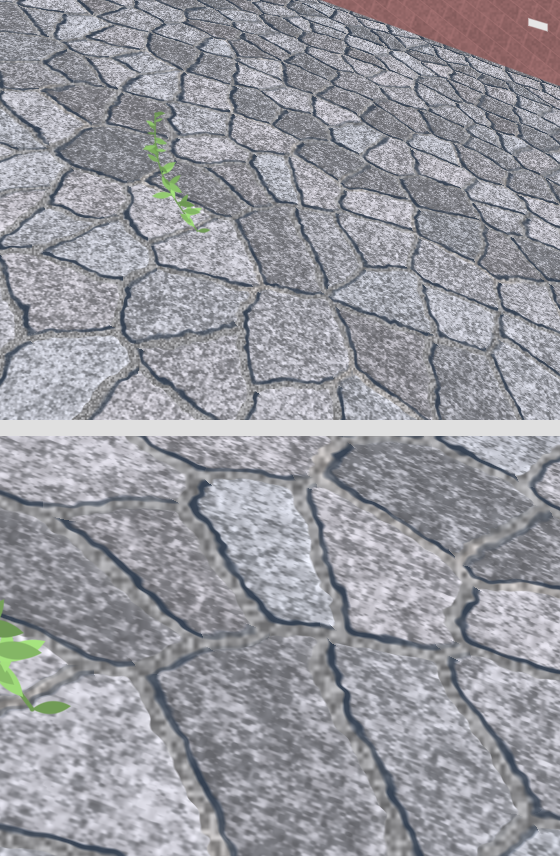
Top: the whole. Bottom: its middle third, enlarged.
A WebGL 1 fragment shader for this texture:

```glsl
precision highp float;
// Crazy paving on shallow steps, seen in perspective: a Voronoi pattern on a
// tilted plane gives the stones, layered noise the pitted grey crust.
// A brick strip fills the far corner and a small weed grows from a joint.

uniform vec2 u_resolution;

#define HORIZON 1.6
#define STONE_SCALE vec2(5.5, 8.6)
#define JITTER 0.92
#define JOINT 0.055
#define ROUNDING 0.05
#define EDGE_WOBBLE 0.11
#define PIT_SCALE vec2(21.0, 26.0)
#define PIT_CONTRAST 0.33
#define GRIT_SCALE 230.0
#define STEP_VANISH vec2(-0.65, 1.51)
#define ACROSS vec2(0.94, -0.34)
#define AWAY vec2(0.34, 0.94)

const vec3 CRUST = vec3(0.80, 0.80, 0.83);
const vec3 PIT = vec3(0.48, 0.485, 0.505);
const vec3 SHADOW = vec3(0.18, 0.23, 0.30);
const vec3 MORTAR = vec3(0.59, 0.59, 0.60);
const vec3 SAND = vec3(0.71, 0.69, 0.68);
const vec3 BRICK = vec3(0.56, 0.39, 0.39);
const vec3 LEAF = vec3(0.51, 0.70, 0.39);

float hash(vec2 p) {
  vec3 a = fract(p.xyx * 0.1031);
  a += dot(a, a.yzx + 33.33);
  return fract((a.x + a.y) * a.z);
}

vec2 hash2(vec2 p) { return vec2(hash(p), hash(p + 57.3)); }

float noise(vec2 p) {
  vec2 i = floor(p), f = fract(p);
  f = f * f * (3.0 - 2.0 * f);
  return mix(mix(hash(i), hash(i + vec2(1, 0)), f.x),
             mix(hash(i + vec2(0, 1)), hash(i + 1.0), f.x), f.y);
}

float smoothMin(float a, float b, float k) {
  float h = max(k - abs(a - b), 0.0) / k;
  return min(a, b) - h * h * k * 0.25;
}

vec2 seedOffset(vec2 cell) { return 0.5 + JITTER * (hash2(cell) - 0.5); }

// Distance to the joint; also the owning cell, its seed and the edge normal
float paving(vec2 q, out vec2 cell, out vec2 seed, out vec2 normal) {
  vec2 base = floor(q);
  float nearest = 9.0;
  for (int j = -1; j <= 1; j++)
    for (int i = -1; i <= 1; i++) {
      vec2 c = base + vec2(i, j);
      vec2 s = c + seedOffset(c);
      float d = dot(s - q, s - q);
      if (d < nearest) { nearest = d; cell = c; seed = s; }
    }
  float border = 2.0, closest = 2.0;
  normal = vec2(0, 1);
  for (int j = -2; j <= 2; j++)
    for (int i = -2; i <= 2; i++) {
      vec2 c = cell + vec2(i, j);
      vec2 s = c + seedOffset(c);
      vec2 gap = s - seed;
      if (dot(gap, gap) > 0.0001) {
        float d = dot(0.5 * (s + seed) - q, normalize(gap));
        if (d < closest) { closest = d; normal = normalize(gap); }
        border = smoothMin(border, d, ROUNDING);
      }
    }
  return border;
}

// Step number, counted from the near edge; step lines share a vanishing point
float stepCoord(vec2 p) {
  float slope = (STEP_VANISH.y - p.y) / (p.x - STEP_VANISH.x);
  return 1.06 / max(slope - 0.2, 0.05) - 1.42;
}

vec3 stones(vec2 p, float px) {
  float depth = max(HORIZON - dot(AWAY, p), 0.3);
  vec2 q = STONE_SCALE * vec2(dot(ACROSS, p - vec2(0.5, 0.0)), 1.0) / depth;
  float aa = px * STONE_SCALE.y / (depth * depth);
  vec2 wobble = vec2(noise(q * 3.5), noise(q * 3.5 + 40.0)) - 0.5;
  wobble += 0.35 * (vec2(noise(q * 15.0), noise(q * 15.0 + 9.0)) - 0.5);
  vec2 cell, seed, normal;
  float edge = paving(q + EDGE_WOBBLE * wobble, cell, seed, normal) - JOINT;

  // Each stone takes its tone from the step where its seed lies
  float seedDepth = STONE_SCALE.y / seed.y;
  float along = seed.x * seedDepth / STONE_SCALE.x + 0.5 * ACROSS.x;
  float level = stepCoord(along * ACROSS + (HORIZON - seedDepth) * AWAY);
  float recess = step(0.0, level) * (1.0 - smoothstep(0.38, 0.5, fract(level)));
  float tone = 0.06 - 0.17 * recess + 0.15 * (hash(cell + 7.0) - 0.5);

  // Pitted crust
  float fine = noise(q * PIT_SCALE * 2.1 + 5.0);
  float pits = 0.5 * noise(q * PIT_SCALE) + 0.5 * fine;
  pits += 0.22 * (noise(q * 5.0 + 11.0) - 0.5);
  float crust = smoothstep(0.5 - PIT_CONTRAST, 0.5 + PIT_CONTRAST, pits + tone);
  vec3 stone = mix(PIT, CRUST, crust) * (1.0 - 0.07 * recess);
  stone *= 0.86 + 0.28 * noise(p * GRIT_SCALE * 0.8 + 31.0);
  stone *= mix(vec3(1.01, 0.995, 1.0), vec3(0.985, 1.0, 1.015), hash(cell + 21.0));
  float facing = dot(normal, vec2(-0.6, -0.8));
  stone += 0.07 * (1.0 - smoothstep(0.0, 0.07, edge)) * (0.3 - facing);

  // Gritty joints, sandy in the crease of each step, shaded under stone rims
  float crease = 1.0 - smoothstep(0.0, 0.13, abs(fract(stepCoord(p) + 0.5) - 0.5));
  vec3 joint = mix(MORTAR, SAND, 0.7 * crease);
  joint *= 0.68 + 0.6 * noise(p * GRIT_SCALE);
  float rim = 1.0 - smoothstep(0.006, 0.024 + aa, abs(edge + 0.008));
  rim *= 0.55 + 0.6 * noise(q * 7.0 + 70.0);
  vec3 color = mix(joint, stone, smoothstep(-aa, aa, edge));
  return mix(color, SHADOW, min(rim * smoothstep(-0.4, 0.7, facing), 0.9));
}

vec3 bricks(vec2 p, float px) {
  vec2 g = vec2(dot(p, ACROSS), dot(p, vec2(0.62, 0.78))) * vec2(15.0, 30.0);
  g.x += 0.5 * floor(g.y);
  vec2 line = abs(fract(g) - 0.5);
  float grout = smoothstep(0.42, 0.5, max(line.x, line.y));
  vec3 color = BRICK * (0.9 + 0.08 * hash(floor(g)) + 0.14 * noise(p * 190.0));
  color = mix(color, BRICK * 1.18, 0.5 * grout);
  vec2 plate = abs(p - vec2(1.281, 0.941) + vec2(0.0, 0.3 * (p.x - 1.281)));
  return mix(color, vec3(0.9), 1.0 - smoothstep(-px, px, max(plate.x - 0.023, plate.y - 0.009)));
}

vec2 stemPoint(float t) {
  return mix(vec2(0.47, 0.45), vec2(0.37, 0.73), t) + vec2(-0.035 * sin(3.14 * t), 0.0);
}

// Leaves are pointed ellipses scattered along a bent stem
vec3 weed(vec3 color, vec2 p, float px) {
  float t = clamp((p.y - 0.45) / 0.28, 0.0, 1.0);
  float stem = length(p - stemPoint(t)) - 0.002;
  color = mix(color, LEAF * 0.85, 1.0 - smoothstep(-px, px, stem));
  for (int i = 0; i < 30; i++) {
    float k = float(i), h = k / 29.0;
    vec2 r = hash2(vec2(k, 3.0));
    float angle = (r.x - 0.5) * 4.6 + 0.4;
    vec2 dir = vec2(sin(angle), cos(angle));
    float size = mix(0.024, 0.009, h) * (0.6 + 0.7 * r.y);
    vec2 v = p - stemPoint(h) - dir * size;
    v = vec2(dot(v, dir), dot(v, vec2(dir.y, -dir.x)));
    float blade = abs(v.y) - 0.33 * size * (1.0 - v.x * v.x / (size * size));
    vec3 tint = LEAF * (0.8 + 0.5 * hash(vec2(k, 8.0)));
    color = mix(color, tint, 1.0 - smoothstep(-px, px, blade));
  }
  return color;
}

void main() {
  vec2 p = gl_FragCoord.xy / u_resolution.y;
  float px = 1.0 / u_resolution.y;
  float beyond = p.y - (1.275 - 0.36 * p.x);
  vec3 color = mix(stones(p, px), bricks(p, px), smoothstep(-px, px, beyond));
  gl_FragColor = vec4(weed(color, p, px), 1.0);
}
```
